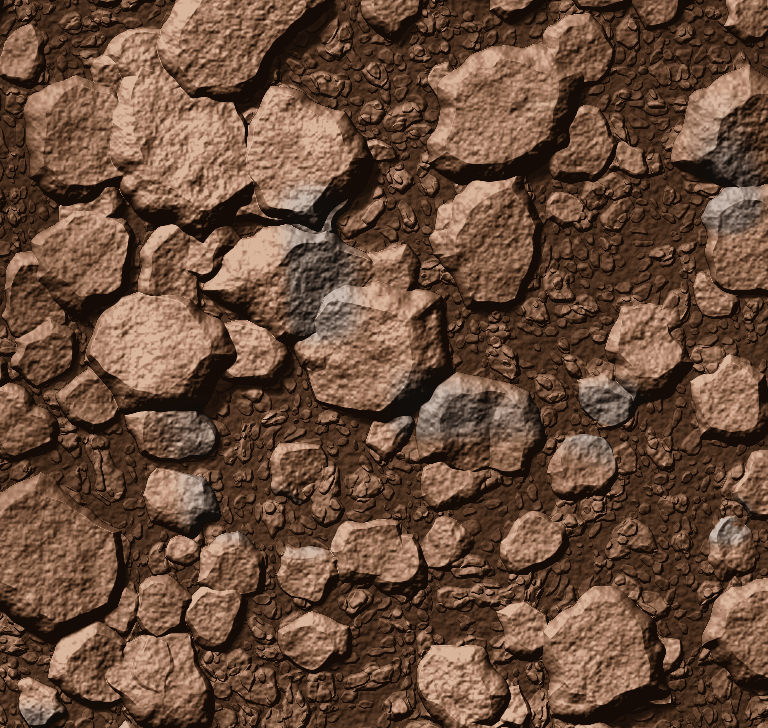
A WebGL 1 fragment shader for this texture:

```glsl
precision highp float;
// Dry brown soil: faceted clods and crumbs at four sizes form a height field
// with fine grit on top. It is lit low from the upper left with marched
// shadows, and the resulting brightness picks a colour from an earth ramp.

#define CLOD_SCALE 5.4
#define LUMP_SCALE 10.5
#define PEBBLE_SCALE 25.0
#define CRUMB_SCALE 56.0
#define GRIT_SCALE 150.0
#define RELIEF 0.68
#define SOIL_TONE 0.86
#define SHADOW_DEPTH 0.85
#define LIGHT vec3(-0.40, 0.60, 0.69)

uniform vec2 u_resolution;

vec4 hash4(vec2 p) {
  vec4 q = fract(p.xyxy * vec4(0.1031, 0.1030, 0.0973, 0.1099));
  q += dot(q, q.wzxy + 33.33);
  return fract((q.xxyz + q.yzzw) * q.zywx);
}

float noise(vec2 p) {
  vec2 i = floor(p), f = fract(p);
  f = f * f * (3.0 - 2.0 * f);
  float low = mix(hash4(i).x, hash4(i + vec2(1.0, 0.0)).x, f.x);
  float high = mix(hash4(i + vec2(0.0, 1.0)).x, hash4(i + 1.0).x, f.x);
  return mix(low, high, f.y);
}

// Bends outlines so that the clods look broken rather than drawn
vec2 roughen(vec2 p) {
  vec2 coarse = vec2(noise(p * 13.0), noise(p * 13.0 + 71.0)) - 0.5;
  vec2 fine = vec2(noise(p * 46.0 + 19.0), noise(p * 46.0 + 53.0)) - 0.5;
  return p + 0.034 * coarse + 0.011 * fine;
}

// Height of one scattered layer of tilted, faceted domes
float clods(vec2 p, float scale, float chance, float seed) {
  p *= scale;
  vec2 home = floor(p);
  float top = 0.0;
  for (int j = -1; j <= 1; j++) {
    for (int i = -1; i <= 1; i++) {
      vec2 cell = home + vec2(float(i), float(j));
      vec4 rnd = hash4(cell + seed);
      vec4 extra = hash4(cell + seed + 117.0);
      float radius = mix(0.2, 0.54, rnd.z) * step(extra.x, chance) + 0.001;
      float angle = 6.2832 * rnd.w;
      float c = cos(angle), s = sin(angle);
      vec2 q = mat2(c, -s, s, c) * (p - cell - 0.2 - 0.6 * rnd.xy) / radius;
      q.x *= mix(0.72, 1.1, extra.y);
      vec2 a = abs(q);
      float hexagon = max(a.x * 0.87 + a.y * 0.5, a.y);
      float d = mix(length(q), hexagon, 0.65);
      float dome = pow(max(1.0 - d * d * d, 0.0), 0.6);
      float facet = 0.72 + dot(q, extra.zw - 0.5) * 0.9;
      top = max(top, radius * min(dome, max(facet, 0.3 * dome)));
    }
  }
  return top * RELIEF / scale;
}

// Large forms: x is stone height, y is ground height, z is pebble height
vec3 masses(vec2 p, vec2 bent) {
  float stone = max(clods(bent, CLOD_SCALE, 0.76, 3.0),
                    clods(bent, LUMP_SCALE, 0.5, 41.0));
  stone += 0.011 * smoothstep(0.0, 0.006, stone);
  float pebble = clods(bent, PEBBLE_SCALE, 0.6, 87.0);
  return vec3(stone, 0.017 * noise(p * 4.0) + 0.75 * pebble, pebble);
}

// Full surface: x is height, y is stone cover, z is openness of the pits
vec3 surface(vec2 p) {
  vec2 bent = roughen(p);
  vec3 form = masses(p, bent);
  float crumb = clods(bent, CRUMB_SCALE, 0.8, 139.0);
  float ground = form.y + crumb;
  float stone = form.x + 0.006 * noise(p * 38.0) - 0.003;
  float grit = 0.0024 * noise(p * GRIT_SCALE)
             + 0.0011 * noise(p * GRIT_SCALE * 1.9 + 9.0);
  float cover = smoothstep(0.0, 0.004, stone - ground);
  float open = smoothstep(-0.002, 0.011, form.z + crumb);
  return vec3(max(ground, stone) + grit, cover, open);
}

// March toward the light over the large forms
float sunlight(vec2 p, float height) {
  vec2 toward = normalize(LIGHT.xy);
  float slope = LIGHT.z / length(LIGHT.xy);
  float blocked = 0.0;
  for (int i = 1; i <= 6; i++) {
    float reach = 0.0022 * float(i * i) + 0.004;
    vec2 q = p + toward * reach;
    vec3 form = masses(q, roughen(q));
    blocked = max(blocked, max(form.x, form.y) - height - slope * reach);
  }
  return 1.0 - SHADOW_DEPTH * smoothstep(0.0, 0.012, blocked);
}

vec3 earth(float tone) {
  float t = clamp(tone, 0.0, 1.0) * 5.0;
  vec3 c = mix(vec3(0.08, 0.045, 0.025), vec3(0.24, 0.15, 0.09), min(t, 1.0));
  c = mix(c, vec3(0.39, 0.26, 0.18), clamp(t - 1.0, 0.0, 1.0));
  c = mix(c, vec3(0.55, 0.40, 0.30), clamp(t - 2.0, 0.0, 1.0));
  c = mix(c, vec3(0.71, 0.54, 0.44), clamp(t - 3.0, 0.0, 1.0));
  return mix(c, vec3(0.85, 0.71, 0.61), clamp(t - 4.0, 0.0, 1.0));
}

void main() {
  vec2 p = gl_FragCoord.xy / u_resolution.y;
  float e = 0.0015;
  vec3 here = surface(p);
  float right = surface(p + vec2(e, 0.0)).x;
  float above = surface(p + vec2(0.0, e)).x;
  vec3 normal = normalize(vec3(here.x - right, here.x - above, e));

  // Brightness from slope, shadow, pits and dust
  float tone = max(dot(normal, normalize(LIGHT)) * 1.15 - 0.17, 0.0);
  tone *= mix(SOIL_TONE * mix(0.45, 1.0, here.z), 1.0, here.y);
  tone *= sunlight(p, here.x) * mix(0.85, 1.15, noise(p * 3.0 + 5.0));
  float dust = smoothstep(0.6, 0.9, noise(p * 11.0 + 31.0)) * here.y;
  tone *= 1.0 + 0.16 * dust + 0.3 * (noise(p * 240.0) - 0.5);

  // A few stones show a greyer face
  vec3 color = earth(tone);
  float grey = smoothstep(0.8, 0.93, noise(p * 7.0 + 63.0)) * here.y;
  float luma = dot(color, vec3(0.3, 0.59, 0.11));
  gl_FragColor = vec4(mix(color, vec3(luma), 0.55 * grey), 1.0);
}
```
